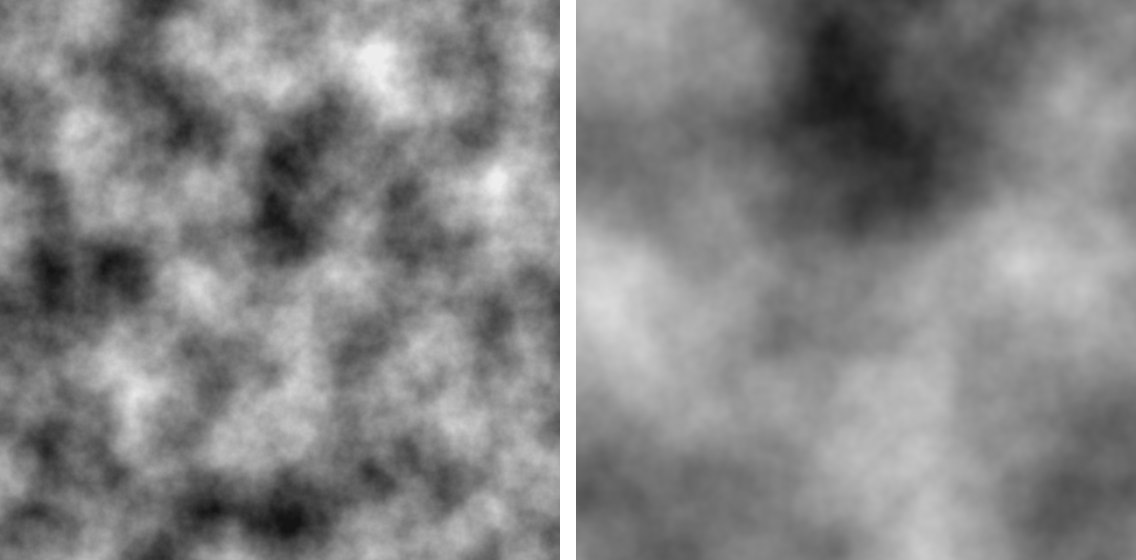
Left, the full canvas; right, a detail of the centre.
This texture is drawn by a Shadertoy shader. Its source:

```glsl
// Soft grey clouds: octaves of gradient noise are summed, each twice as fine
// and half as strong as the one before. Every lattice wraps after a whole
// number of cells, so the canvas tiles in both directions.

const float TAU = 6.2831853;

// Integer hash of a lattice cell and octave, from 0 to 1
float hash(ivec2 cell, int seed) {
    uint h = uint(cell.x) * 1597334677u ^ uint(cell.y) * 3812015801u ^ uint(seed + 1) * 2654435769u;
    h = (h ^ (h >> 16)) * 2246822519u;
    h = (h ^ (h >> 13)) * 3266489917u;
    return float((h ^ (h >> 16)) >> 8) / 16777216.0;
}

// Slope contributed by one lattice corner, wrapped to the period
float cornerSlope(vec2 cell, vec2 offset, float period, int seed) {
    float angle = TAU * hash(ivec2(mod(cell, period)), seed);
    return dot(vec2(cos(angle), sin(angle)), offset);
}

// Periodic gradient noise around zero
float gradientNoise(vec2 p, float period, int seed) {
    vec2 cell = floor(p), f = p - cell;
    vec2 blend = f * f * f * (f * (f * 6.0 - 15.0) + 10.0);
    vec2 right = vec2(1, 0), up = vec2(0, 1);
    float bottom = mix(cornerSlope(cell, f, period, seed),
                       cornerSlope(cell + right, f - right, period, seed), blend.x);
    float top = mix(cornerSlope(cell + up, f - up, period, seed),
                    cornerSlope(cell + 1.0, f - 1.0, period, seed), blend.x);
    return mix(bottom, top, blend.y);
}

// Layered noise; each octave is shifted so that the lattices do not line up
float clouds(vec2 uv) {
    float sum = 0.0, strength = 1.0, period = 5.0;
    for (int octave = 0; octave < 6; octave++) {
        vec2 shift = vec2(0.37, 0.71) * float(octave);
        sum += strength * gradientNoise(uv * period + shift, period, octave);
        strength *= 0.5;
        period *= 2.0;
    }
    return sum;
}

void mainImage(out vec4 fragColor, in vec2 fragCoord) {
    vec2 uv = fragCoord / iResolution.xy;
    float grey = 0.51 + 0.62 * clouds(uv);
    fragColor = vec4(vec3(clamp(grey, 0.08, 0.93)), 1.0);
}
```
